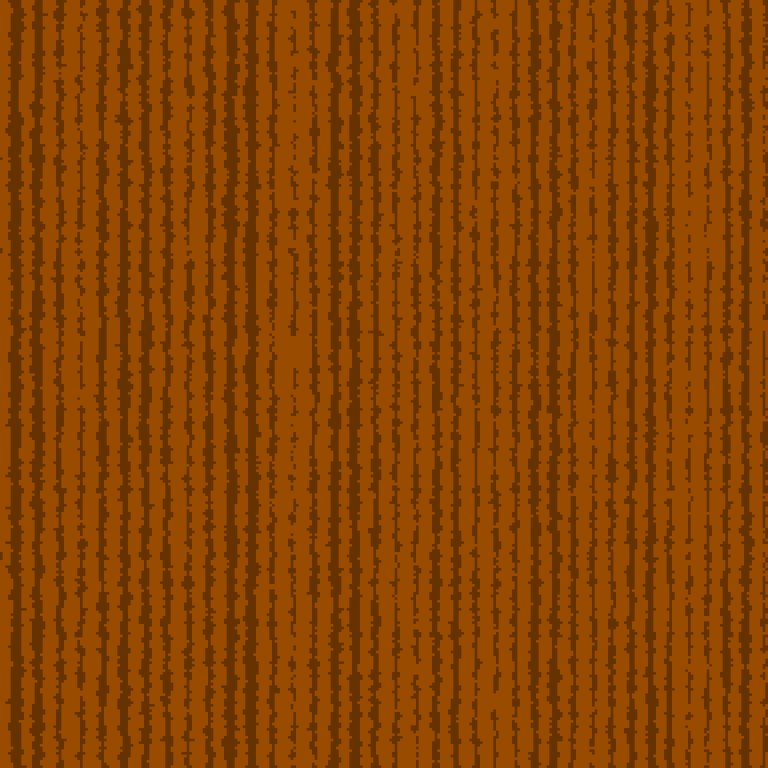
Reproduce this texture procedurally as a three.js fragment shader.

```glsl
// Coarse brown corduroy: vertical dark grooves with ragged, scalloped, stepped edges.
varying vec2 vUv;

#define GRID 288.0        // stepped cells across the canvas
#define SOFTNESS 0.4      // blend width between cells, in cells
#define GROOVES 37.9      // grooves across the canvas
#define BOW 0.8           // drift of the groove spacing, in grooves
#define HALF_WIDTH 0.295  // mean groove half width before scallops
#define WIDTH_BEAT 0.065  // width change that recurs every five grooves
#define SCALLOPS 58.0     // scallops along each groove edge
#define SCALLOP_DEPTH 0.35
#define GRAIN 0.09        // small teeth on the edges
#define RIDGE_COLOR vec3(0.60, 0.30, 0.0)
#define GROOVE_COLOR vec3(0.395, 0.197, 0.0)

const float PI = 3.14159;

float hash(vec2 p) {
  return fract(sin(dot(p, vec2(127.1, 311.7))) * 43758.5453);
}

// Smooth random value along one line
float lineNoise(float y, float seed) {
  float row = floor(y);
  float blend = smoothstep(0.0, 1.0, fract(y));
  return mix(hash(vec2(seed, row)), hash(vec2(seed, row + 1.0)), blend);
}

// Round ridge lumps of random size that push into a groove
float scallop(float y, float seed) {
  float row = floor(y);
  float depth = 0.0;
  for (int i = -1; i <= 1; i++) {
    float lump = row + float(i);
    float center = lump + 0.2 + 0.6 * hash(vec2(seed, lump));
    float radius = 0.32 + 0.36 * hash(vec2(lump, seed + 7.3));
    float offset = y - center;
    depth = max(depth, sqrt(max(radius * radius - offset * offset, 0.0)));
  }
  return depth * SCALLOP_DEPTH;
}

// 1 inside a groove, 0 on a ridge, for one stepped cell
float grooveCell(vec2 cell) {
  vec2 uv = (cell + 0.5) / GRID;
  float phase = uv.x * GROOVES - 0.74 - BOW * sin(PI * uv.x);
  float column = floor(phase + 0.5);
  float seed = column * 2.0 + 11.0;

  // Slow wander and width of this groove
  float across = phase - column + 0.1 * (lineNoise(uv.y * 14.0, seed + 0.5) - 0.5);
  float halfWidth = HALF_WIDTH + WIDTH_BEAT * cos(2.0 * PI * (column - 0.5) / 5.0);
  halfWidth += 0.07 * (hash(vec2(column, 4.7)) - 0.5) + 0.04 * (0.5 - uv.x);
  halfWidth += 0.05 * (lineNoise(uv.y * 9.0, seed + 0.8) - 0.5);

  // Each side has its own scallops and teeth
  float side = seed + step(0.0, across);
  float inset = scallop(uv.y * SCALLOPS, side);
  inset += GRAIN * (hash(vec2(cell.y, side + 3.1)) - 0.5);
  return step(abs(across), halfWidth - inset);
}

void main() {
  // Blend neighbouring cells to soften the steps
  vec2 position = vUv * GRID - 0.5;
  vec2 cell = floor(position);
  vec2 blend = clamp((fract(position) - 0.5) / SOFTNESS + 0.5, 0.0, 1.0);
  float lower = mix(grooveCell(cell), grooveCell(cell + vec2(1.0, 0.0)), blend.x);
  float upper = mix(grooveCell(cell + vec2(0.0, 1.0)), grooveCell(cell + 1.0), blend.x);
  float groove = mix(lower, upper, blend.y);

  gl_FragColor = vec4(mix(RIDGE_COLOR, GROOVE_COLOR, groove), 1.0);
}
```
